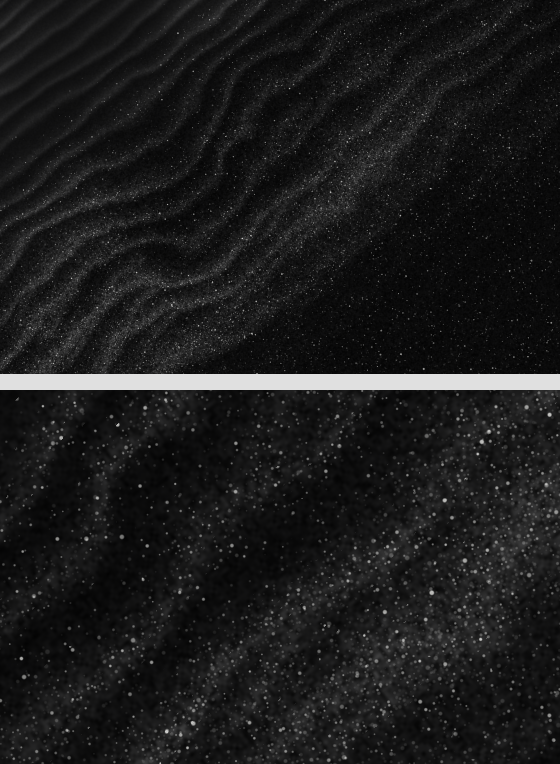
Top: the whole. Bottom: its middle third, enlarged.
A WebGL 1 fragment shader for this texture:

```glsl
precision highp float;

uniform vec2 u_resolution;

const vec3 SHADOW = vec3(0.035, 0.035, 0.036);
const vec3 CREST = vec3(0.152, 0.152, 0.153);
const vec3 HAZE = vec3(0.033, 0.033, 0.034);
const vec3 GLINT = vec3(0.64, 0.64, 0.63);

float hash(vec2 p) {
  vec3 q = fract(vec3(p.xyx) * 0.1031);
  q += dot(q, q.yzx + 33.33);
  return fract((q.x + q.y) * q.z);
}

float noise(vec2 p) {
  vec2 cell = floor(p);
  vec2 f = fract(p);
  f = f * f * (3.0 - 2.0 * f);
  float low = mix(hash(cell), hash(cell + vec2(1.0, 0.0)), f.x);
  float high = mix(hash(cell + vec2(0.0, 1.0)), hash(cell + vec2(1.0, 1.0)), f.x);
  return mix(low, high, f.y);
}

float fbm(vec2 p) {
  float sum = 0.0;
  float weight = 0.5;
  for (int i = 0; i < 4; i++) {
    sum += weight * noise(p);
    p = mat2(1.6, 1.2, -1.2, 1.6) * p + 7.3;
    weight *= 0.5;
  }
  return sum;
}

// x runs along the ripples, y across them towards the lower right
vec2 duneAxes(vec2 p, float angle) {
  vec2 along = vec2(cos(angle), sin(angle));
  return vec2(dot(p, along), dot(p, vec2(along.y, -along.x)));
}

// Ripples widen with depth: a broad faint slope ending in a thin bright crest
float ripples(vec2 dune, float seed) {
  float depth = max(dune.y + 0.84, 0.0);
  float bend = (fbm(dune * vec2(2.7, 3.2) + seed) - 0.47) * 0.26;
  bend += (noise(dune * vec2(7.0, 8.0) + seed + 15.0) - 0.5) * 0.035;
  float warped = max(depth + bend * smoothstep(-0.1, 0.75, depth), 0.0);
  float phase = fract(log(1.0 + 1.8 * warped) / 0.067);
  float slope = smoothstep(0.0, 0.72, phase) * (1.0 - smoothstep(0.72, 1.0, phase));
  float edge = (phase - 0.70) / 0.14;
  return 0.55 * slope + 0.45 * exp(-edge * edge);
}

// One layer of scattered grains, at most one per cell, dimmed below pixel size
float grains(vec2 p, float cells, float radius, float density, float pixel) {
  vec2 cell = floor(p * cells);
  vec2 centre = 0.3 + 0.4 * vec2(hash(cell + 3.7), hash(cell + 51.3));
  float size = radius * mix(0.6, 1.25, hash(cell + 17.9));
  float dist = length(fract(p * cells) - centre) / cells;
  float soft = 0.6 * pixel + 0.2 * size;
  float disc = 1.0 - smoothstep(size - soft, size + soft, dist);
  float coverage = min(1.0, size / (0.5 * pixel));
  float shine = hash(cell + 87.1);
  return disc * coverage * step(1.0 - density, hash(cell)) * mix(0.14, 1.0, shine * shine * shine);
}

void main() {
  vec2 p = gl_FragCoord.xy / u_resolution.y;
  float pixel = 1.0 / u_resolution.y;
  vec2 dune = duneAxes(p, 0.67);

  // Broad light falls off towards the lower right
  float lit = 1.0 - smoothstep(0.1, 0.55, dune.y);
  float patches = smoothstep(0.25, 0.68, fbm(dune * vec2(2.6, 4.5) + 11.0));

  // A second, steeper set of ripples joins the first in the foreground
  float fork = smoothstep(0.42, 0.62, noise(dune * vec2(3.0, 5.0) + 27.0));
  fork *= smoothstep(-0.45, 0.0, dune.y);
  float crest = max(ripples(dune, 4.0), 0.75 * fork * ripples(duneAxes(p, 0.88), 41.0));
  crest *= mix(0.1, 1.0, lit) * mix(0.55, 1.0, patches);
  crest *= 1.0 - 0.45 * smoothstep(0.6, 1.15, p.x);

  // A wide mound catches light right of the centre
  vec2 mound = (dune - vec2(1.08, 0.13)) / vec2(0.42, 0.14);
  float glow = exp(-dot(mound, mound)) * (0.5 + 0.5 * patches);
  float light = crest + patches * lit * 0.19 + 0.28 * glow;

  // The far upper left is hazy and out of focus
  float focus = smoothstep(-0.55, -0.05, dune.y);
  float haze = 1.0 - smoothstep(-0.75, 0.1, dune.y + 0.15 * p.x);
  vec3 color = mix(SHADOW, CREST, light) + HAZE * haze;

  // Fine sand texture
  float sand = noise(dune * 290.0) + 0.7 * noise(p * 170.0 + 31.0) - 0.85;
  color *= 1.0 + sand * mix(0.14, 0.85, focus);

  // Glints gather on the lit sand and grow towards the viewer
  float near = smoothstep(0.1, 0.7, dune.y);
  float density = focus * (0.06 + 0.75 * light);
  float glint = 0.0;
  for (int i = 0; i < 3; i++) {
    float layer = float(i);
    float cells = 220.0 / (1.0 + 0.6 * layer);
    float radius = 0.0010 + 0.0003 * layer + 0.0005 * near;
    float share = density / (1.0 + 0.9 * layer);
    vec2 turned = duneAxes(p, 0.4 + layer) + 9.0 + layer * 5.17;
    glint += grains(turned, cells, radius, share, pixel) * (0.65 + 0.2 * layer);
  }
  color += GLINT * min(glint, 1.0);

  gl_FragColor = vec4(color, 1.0);
}
```
